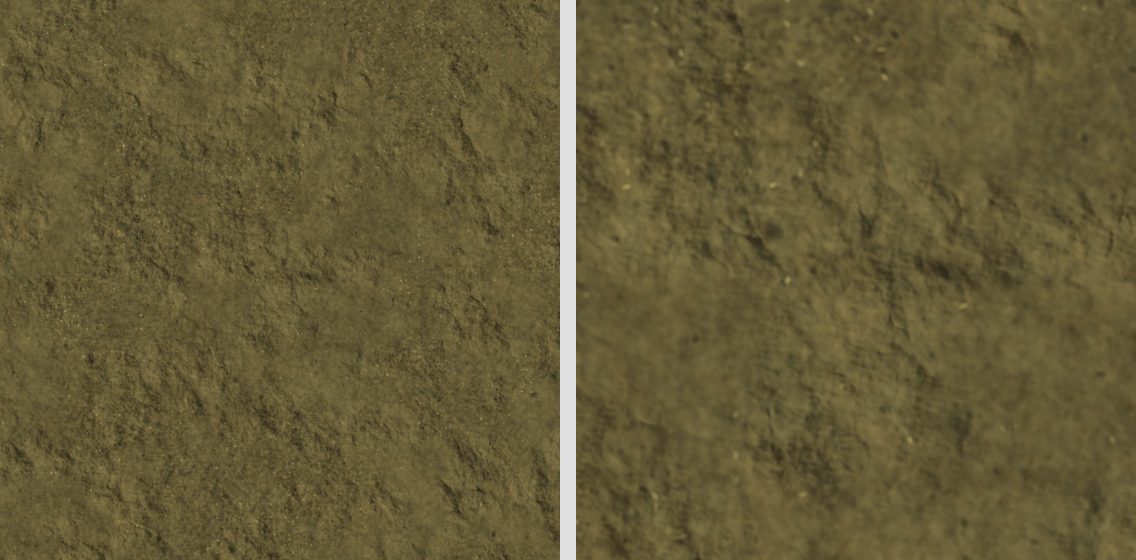
Left: the whole. Right: its middle third, enlarged.
This texture is drawn by a Shadertoy shader. Its source:

```glsl
// Damp olive-brown soil: soft clods lying between patches of fine grit.
// A height field of flat domes and fractal noise is lit from the left,
// then tinted and strewn with grain, pale specks, dark crumbs and pits.

#define SOIL_COLOR vec3(0.392, 0.351, 0.209)
#define CLOD_SCALE 14.0
#define CRUMB_SCALE 31.0
#define ROUGHNESS 0.036
#define RELIEF_GAIN 0.075
#define CLOD_GAIN 0.075
#define STAIN_GAIN 0.045
#define GRAIN_GAIN 0.155
#define SPECK_SCALE 125.0
#define LIGHT_DIR vec2(-0.88, -0.47)
#define LIGHT_STEP 0.0020

float hash(vec2 p) {
    return fract(sin(dot(p, vec2(127.1, 311.7))) * 43758.5453);
}

vec2 hash2(vec2 p) {
    return vec2(hash(p), hash(p + 37.4));
}

float noise(vec2 p) {
    vec2 i = floor(p), f = fract(p);
    f = f * f * (3.0 - 2.0 * f);
    float low = mix(hash(i), hash(i + vec2(1, 0)), f.x);
    float high = mix(hash(i + vec2(0, 1)), hash(i + vec2(1, 1)), f.x);
    return mix(low, high, f.y);
}

// Turns each octave so that no grid direction shows
float fbm(vec2 p) {
    float sum = 0.0, amplitude = 0.5;
    for (int i = 0; i < 5; i++) {
        p = mat2(1.6, 1.2, -1.2, 1.6) * p + 17.3;
        sum += amplitude * noise(p * 0.5);
        amplitude *= 0.5;
    }
    return sum;
}

// Highest of the flat-topped domes scattered one per cell
float clods(vec2 p) {
    vec2 cell = floor(p);
    float top = 0.0;
    for (int j = -1; j <= 1; j++) {
        for (int i = -1; i <= 1; i++) {
            vec2 id = cell + vec2(i, j);
            float radius = mix(0.3, 0.85, hash(id + 7.7));
            float d = length(p - id - hash2(id)) / radius;
            top = max(top, radius * smoothstep(1.0, 0.55, d));
        }
    }
    return top;
}

// Ragged outlines come from bending the plane before placing the clods
vec2 warp(vec2 p) {
    vec2 bend = vec2(fbm(p * 28.0), fbm(p * 28.0 + 51.0)) - 0.5;
    return p + 0.026 * bend;
}

// x: ground height, y: how much of a clod top lies here
vec2 ground(vec2 p, float grit) {
    vec2 q = warp(p);
    float big = clods(q * CLOD_SCALE);
    float small = clods(q * CRUMB_SCALE + 5.3);
    float cover = 1.0 - 0.7 * grit;
    float height = cover * (0.20 * big / CLOD_SCALE + 0.24 * small / CRUMB_SCALE);
    height += ROUGHNESS * fbm(p * 30.0 + 3.0);
    return vec2(height, cover * (0.6 * big + 0.4 * small));
}

// Soft uneven dots, at most one per cell; density is the share of cells filled
float scatter(vec2 p, float scale, float density, float radius) {
    vec2 id = floor(p * scale);
    vec2 offset = fract(p * scale) - 0.35 - 0.3 * hash2(id + 3.1);
    float angle = 6.283 * hash(id + 9.2);
    float along = dot(offset, vec2(cos(angle), sin(angle)));
    float reach = sqrt(dot(offset, offset) + 1.2 * along * along);
    float blob = smoothstep(radius, 0.2 * radius, reach);
    return blob * step(hash(id + 21.6), density) * mix(0.2, 1.0, hash(id + 13.8));
}

void mainImage(out vec4 fragColor, in vec2 fragCoord) {
    vec2 p = fragCoord / iResolution.y;
    float grit = smoothstep(0.46, 0.66, fbm(p * 7.0 + 8.0));

    // Slope towards the light: shaded edges are sharp here and faint there
    vec2 here = ground(p, grit);
    float ahead = ground(p + LIGHT_DIR * LIGHT_STEP, grit).x;
    float slope = (here.x - ahead) / LIGHT_STEP;
    float relief = 0.6 * clamp(slope, 0.0, 1.0) + clamp(slope, -1.5, 0.0);
    relief *= mix(0.4, 1.4, smoothstep(0.3, 0.7, noise(p * 17.0 + 12.0)));

    // Tone: pale clod tops, weak stains and three sizes of grain
    float tone = RELIEF_GAIN * relief + CLOD_GAIN * (here.y - 0.29);
    tone += STAIN_GAIN * (fbm(p * 14.0 + 31.0) - 0.48);
    mat2 turn = mat2(0.8, 0.6, -0.6, 0.8);
    float grain = 0.25 * noise(turn * p * 110.0) + 0.4 * noise(p * turn * 190.0);
    grain += 0.45 * noise(turn * p * 290.0 + 4.0) - 0.55;
    tone += GRAIN_GAIN * (0.85 + 0.5 * grit) * grain;

    // Loose bits: pale specks, dark crumbs and a few deep pits
    float specks = scatter(p, SPECK_SCALE, 0.010 + 0.09 * grit, 0.45);
    float crumbs = scatter(p + 0.37, SPECK_SCALE * 0.8, 0.05 + 0.13 * grit, 0.45);
    float pits = scatter(warp(p), 12.0, 0.11, 0.13);
    tone -= 0.10 * crumbs + 0.17 * pits;

    // Tint drifts between olive and brown
    float warmth = 0.6 * fbm(p * 15.0 + 70.0) + 0.7 * noise(turn * p * 130.0) - 0.64;
    vec3 color = SOIL_COLOR * (1.0 + (tone + 0.007) / SOIL_COLOR.r);
    color += warmth * vec3(0.022, -0.006, -0.016);
    color += specks * vec3(0.19, 0.17, 0.10);
    fragColor = vec4(clamp(color, 0.0, 1.0), 1.0);
}
```
